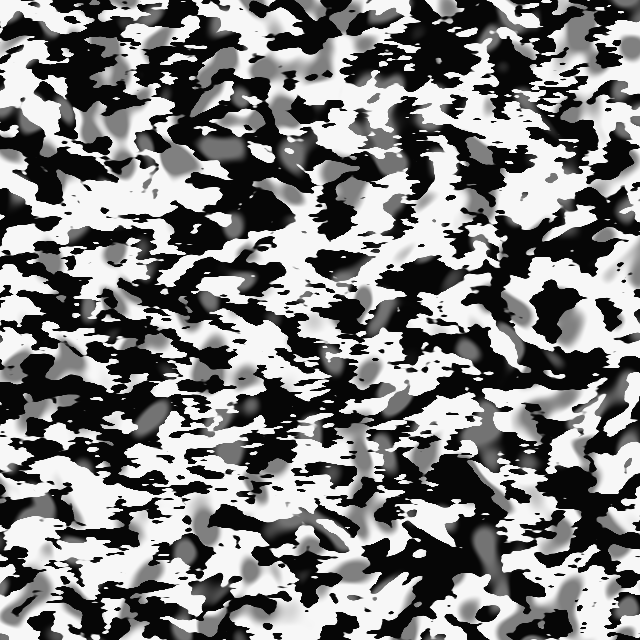
Reproduce this texture procedurally as a WebGL 1 fragment shader.

```glsl
precision highp float;
// Ragged black and white blotches with horizontal tearing and soft grey smudges.
uniform vec2 u_resolution;

vec3 hash3(vec2 cell) {
  vec3 q = fract(cell.xyx * vec3(0.1031, 0.1030, 0.0973));
  q += dot(q, q.yxz + 33.33);
  return fract((q.xxy + q.yzz) * q.zyx);
}

// Cellular noise: one signed round bump per cell, scaled to unit deviation
float blobs(vec2 p) {
  vec2 home = floor(p);
  float sum = 0.0;
  for (int y = -1; y <= 1; y++) {
    for (int x = -1; x <= 1; x++) {
      vec2 cell = home + vec2(float(x), float(y));
      vec3 rnd = hash3(cell + 17.0);
      vec2 d = p - cell - rnd.xy;
      float bump = max(0.0, 1.0 - dot(d, d));
      sum += (2.0 * rnd.z - 1.0) * bump * bump * bump;
    }
  }
  return 2.6 * sum;
}

// Layered sines bend the blotches into curved strokes
vec2 bend(vec2 p) {
  vec2 q = p + 0.012 * sin(p.yx * vec2(23.0, 19.0) + vec2(1.3, 4.1));
  return q + 0.006 * sin(q.yx * vec2(51.0, 43.0) + q * 17.0);
}

void main() {
  vec2 p = gl_FragCoord.xy / u_resolution.y;
  vec2 bent = bend(p);

  // Broad regions decide between torn streaks and larger strokes
  float region = blobs(p * 6.0 + 3.0);
  float torn = smoothstep(-0.5, 1.2, region);
  float broad = smoothstep(0.3, 1.3, -region);

  // Smudges: positive greys the white, negative lifts the black
  float smudge = blobs(bent * vec2(25.0, 21.0) + 140.0);
  float calm = smoothstep(0.2, 1.2, abs(smudge));

  // Blotch outline
  float shape = 0.08 + blobs(bent * vec2(30.0, 43.0));
  shape += 0.3 * blobs(bent * vec2(70.0, 85.0) + 220.0);
  shape += 0.6 * broad * blobs(bent * vec2(14.0, 19.0) + 360.0);
  float streak = blobs(p * vec2(55.0, 190.0) + 490.0);
  shape += streak * mix(0.2, 0.75, torn) * (1.0 - 0.7 * calm);

  // Tones, joined by an edge about one pixel wide
  float light = mix(0.97, 0.50, smoothstep(0.25, 1.5, smudge));
  float dark = mix(0.025, 0.45, smoothstep(0.45, 1.8, -smudge));
  float edge = 56.0 / u_resolution.y;
  float tone = mix(dark, light, smoothstep(-edge, edge, shape));
  gl_FragColor = vec4(vec3(tone), 1.0);
}
```
